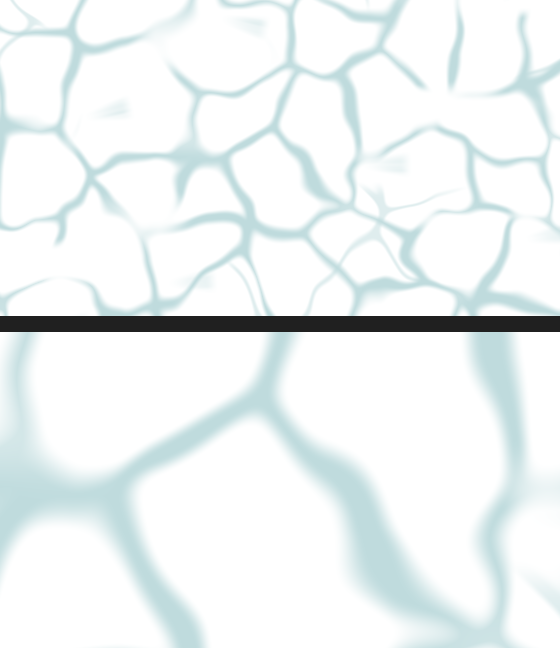
Top, the full canvas; bottom, a detail of the centre.
A WebGL 2 fragment shader for this texture:

```glsl
#version 300 es
precision highp float;
// Soft pale teal water caustics: a warped vein network with faint threads and smudges on white.

uniform vec2 u_resolution;
out vec4 fragColor;

const vec3 PAPER = vec3(1.0);
const vec3 TEAL = vec3(0.75, 0.86, 0.868);
const float CELL_DENSITY = 3.7;     // vein cells per canvas height
const float CELL_JITTER = 0.9;
const float JUNCTION_SHARPNESS = 30.0;
const float VEIN_THIN = 0.008;      // half widths, in cells
const float VEIN_THICK = 0.076;
const float VEIN_BLUR = 0.046;
const float THREAD_DENSITY = 2.6;
const float THREAD_WIDTH = 0.016;
const float THREAD_OPACITY = 0.5;
const float SMUDGE_GRID = 0.42;     // spacing, in canvas heights
const float SMUDGE_CHANCE = 0.4;
const float SMUDGE_OPACITY = 0.45;
const vec2 SMUDGE_SIZE = vec2(0.17, 0.05);

float hash(vec2 p) {
  return fract(sin(dot(p, vec2(127.1, 311.7))) * 43758.5453);
}

vec2 hash2(vec2 p) {
  return vec2(hash(p), hash(p + 57.3));
}

float noise(vec2 p) {
  vec2 i = floor(p), f = fract(p);
  f = f * f * (3.0 - 2.0 * f);
  return mix(mix(hash(i), hash(i + vec2(1, 0)), f.x),
             mix(hash(i + vec2(0, 1)), hash(i + vec2(1, 1)), f.x), f.y);
}

vec2 noise2(vec2 p) {
  return vec2(noise(p), noise(p + 31.7)) - 0.5;
}

// Bends straight cell borders into wandering curves.
vec2 warp(vec2 p) {
  return p + 0.11 * noise2(p * 4.5) + 0.05 * noise2(p * 11.0 + 9.0);
}

vec2 cellPoint(vec2 cell) {
  return cell + 0.5 + CELL_JITTER * (hash2(cell) - 0.5);
}

// Distance to the nearest cell border, blended so that junctions swell.
float borderDistance(vec2 p) {
  vec2 base = floor(p), home = base, toHome = vec2(0.0);
  float nearest = 1e3;
  for (int y = -1; y <= 1; y++)
    for (int x = -1; x <= 1; x++) {
      vec2 cell = base + vec2(x, y);
      vec2 r = cellPoint(cell) - p;
      if (dot(r, r) < nearest) {
        nearest = dot(r, r);
        home = cell;
        toHome = r;
      }
    }
  float sum = 1e-6;
  for (int y = -2; y <= 2; y++)
    for (int x = -2; x <= 2; x++) {
      if (x == 0 && y == 0) continue;
      vec2 r = cellPoint(home + vec2(x, y)) - p;
      float d = dot(0.5 * (r + toHome), normalize(r - toHome));
      sum += exp(-JUNCTION_SHARPNESS * d);
    }
  return max(-log(sum) / JUNCTION_SHARPNESS, 0.0);
}

// Main veins: width drifts along the line and some stretches fade out.
float veins(vec2 p) {
  float d = borderDistance(warp(p) * CELL_DENSITY + 4.0);
  float w = mix(VEIN_THIN, VEIN_THICK, noise(p * 9.0 + 3.0));
  float strength = smoothstep(0.1, 0.32, noise(p * 6.0 + 21.0));
  return strength * (1.0 - smoothstep(w - VEIN_BLUR, w + VEIN_BLUR, d));
}

// Hair-thin secondary lines, present only in patches.
float threads(vec2 p) {
  float d = borderDistance(warp(p + 5.0) * THREAD_DENSITY);
  float patches = smoothstep(0.5, 0.72, noise(p * 3.5 + 40.0));
  return THREAD_OPACITY * patches * (1.0 - smoothstep(0.0, 2.0 * THREAD_WIDTH, d));
}

// Scattered streaky fans that fade toward the narrow end.
float smudges(vec2 p) {
  vec2 base = floor(p / SMUDGE_GRID);
  float ink = 0.0;
  for (int y = -1; y <= 1; y++)
    for (int x = -1; x <= 1; x++) {
      vec2 cell = base + vec2(x, y);
      if (hash(cell + 11.0) > SMUDGE_CHANCE) continue;
      vec2 q = p - (cell + hash2(cell + 5.0)) * SMUDGE_GRID;
      float a = 1.2 * (hash(cell + 2.0) - 0.5);
      q = mat2(cos(a), -sin(a), sin(a), cos(a)) * q / SMUDGE_SIZE;
      float along = smoothstep(0.0, 0.75, q.x) * (1.0 - smoothstep(0.75, 1.0, q.x));
      float across = 1.0 - smoothstep(0.2, 1.0, abs(q.y) / (0.3 + 0.7 * max(q.x, 0.0)));
      float streak = mix(0.55, 1.0, noise(vec2(q.x * 1.5, q.y * 5.0) + cell * 7.0));
      ink = max(ink, along * across * streak);
    }
  return SMUDGE_OPACITY * ink;
}

void main() {
  vec2 p = gl_FragCoord.xy / u_resolution.y;
  float clear = (1.0 - veins(p)) * (1.0 - threads(p)) * (1.0 - smudges(p));
  fragColor = vec4(mix(TEAL, PAPER, clear), 1.0);
}
```
